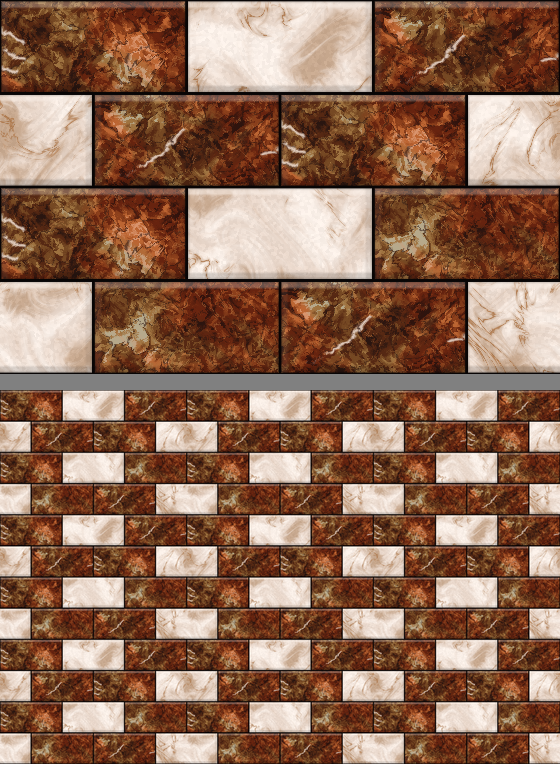
Top, the tile; bottom, the same tile 3 across and 3 down.
Give the GLSL for this texture, as a Shadertoy shader.

```glsl
#define COLUMNS 3.0
#define ROWS 4.0
#define JOINT 0.015
#define BEVEL 0.10
#define GROUT vec3(0.03, 0.02, 0.02)
#define UMBER vec3(0.17, 0.08, 0.06)
#define RUST vec3(0.36, 0.15, 0.07)
#define BROWN vec3(0.49, 0.27, 0.13)
#define TAN vec3(0.66, 0.43, 0.24)
#define SAND vec3(0.76, 0.63, 0.52)
#define BLUSH vec3(0.91, 0.84, 0.79)
#define IVORY vec3(0.98, 0.94, 0.91)

vec2 hash2(vec2 p) {
    vec3 h = fract(p.xyx * vec3(0.1031, 0.1030, 0.0973));
    h += dot(h, h.yzx + 33.33);
    return fract((h.xx + h.yz) * h.zy);
}

// 1 at distance zero, fading to 0 at the radius
float near(float d, float radius) {
    return 1.0 - smoothstep(0.0, radius, d);
}

// Layered, warped sines, roughly -1 to 1
float marble(vec2 p) {
    float sum = 0.0, amp = 0.5;
    for (int i = 0; i < 6; i++) {
        p += 0.7 * sin(p.yx * 1.2 + vec2(0.3, 1.9));
        sum += amp * sin(p.x + 0.9 * sin(p.y)) * cos(0.8 * p.y);
        p = mat2(1.45, 1.2, -1.2, 1.45) * p + 2.7;
        amp *= 0.6;
    }
    return sum;
}

// Cellular noise: gap to the cell border, random value of the cell
vec2 cells(vec2 p) {
    vec2 base = floor(p);
    float first = 8.0, second = 8.0, id = 0.0;
    for (int y = -1; y <= 1; y++)
    for (int x = -1; x <= 1; x++) {
        vec2 cell = base + vec2(x, y);
        float d = length(cell + hash2(cell) - p);
        if (d < first) {
            second = first;
            first = d;
            id = hash2(cell + 41.0).x;
        } else second = min(second, d);
    }
    return vec2(second - first, id);
}

float segment(vec2 p, vec2 a, vec2 b) {
    vec2 ab = b - a;
    return length(p - a - ab * clamp(dot(p - a, ab) / dot(ab, ab), 0.0, 1.0));
}

vec3 paleStone(vec2 q, float seed) {
    vec2 s = q + seed * vec2(5.1, 2.7);
    float cloud = marble(s * 3.2);
    float crack = abs(marble(s * 2.3 + 4.0));
    float stain = smoothstep(-0.25, 0.35, marble(s * 2.0 + 11.0));
    vec3 col = mix(IVORY, BLUSH, smoothstep(-0.5, 0.15, cloud));
    col = mix(col, SAND, 0.85 * smoothstep(0.1, 0.65, cloud));
    col = mix(col, SAND, 0.6 * stain * near(crack, 0.2));
    col = mix(col, TAN, 0.75 * stain * near(crack, 0.045));
    return col + 0.05 * (cells(s * 30.0).y - 0.5);
}

vec3 darkStone(vec2 q, float motif) {
    vec2 s = q + motif * vec2(7.3, 3.1) + 2.0;
    vec2 warp = 0.12 * vec2(marble(s * 6.0), marble(s * 6.0 + 9.0));
    vec2 chunk = cells((s + warp) * 4.5);
    vec2 grit = cells((s + warp) * 21.0);

    // Cloudy tone broken into fragments and grains
    float tone = 0.43 + 0.38 * marble(s * 4.0) + 0.25 * (chunk.y - 0.5)
               + 0.42 * (grit.y - 0.5) + 0.25 * marble(s * 17.0);

    // Lighter inclusion, placed differently in each motif
    vec2 centre = motif < 0.5 ? vec2(1.4, 0.4) : motif < 1.5 ? vec2(0.3, 0.95) : vec2(0.4, 0.3);
    float inclusion = 1.0 - smoothstep(0.2, 0.5, length(q + warp - centre));
    tone += inclusion * mix(0.12, 0.42, smoothstep(0.3, 0.7, chunk.y));

    vec3 col = mix(UMBER, RUST, smoothstep(0.0, 0.3, tone));
    col = mix(col, BROWN, smoothstep(0.36, 0.56, tone));
    col = mix(col, TAN, smoothstep(0.6, 0.8, tone));
    col = mix(col, SAND, smoothstep(0.88, 1.1, tone));
    col *= mix(vec3(1.12, 0.92, 0.82), vec3(0.94, 1.05, 1.05),
               smoothstep(-0.3, 0.3, marble(s * 2.5 + 5.0)));

    // Dark fissures and fine tan veins
    col = mix(col, UMBER, 0.6 * near(chunk.x, 0.09));
    float vein = near(abs(marble(s * 4.5 + 7.0)), 0.035);
    col = mix(col, TAN, 0.55 * vein * smoothstep(0.3, 0.7, grit.y));

    // White streaks: short flecks at the left, or one long diagonal
    float streak = 1.0;
    vec2 bent = q + warp * 0.6;
    if (motif < 0.5) {
        for (float i = 0.0; i < 3.0; i++) {
            vec2 start = vec2(0.02, 0.3 + 0.19 * i);
            streak = min(streak, segment(bent, start, start + vec2(0.24, -0.1)));
        }
    } else if (motif < 1.5) {
        streak = min(segment(bent, vec2(0.35, 0.12), vec2(1.0, 0.58)),
                     segment(bent, vec2(1.75, 0.32), vec2(2.0, 0.4)));
    }
    float broken = smoothstep(-0.3, 0.1, marble(s * 9.0 + 3.0));
    return mix(col, BLUSH, 0.9 * broken * near(streak, 0.035));
}

void mainImage(out vec4 fragColor, in vec2 fragCoord) {
    // Running bond: every other course is shifted by half a tile
    vec2 grid = fragCoord / iResolution.xy * vec2(COLUMNS, ROWS);
    float row = floor(grid.y);
    float odd = mod(row, 2.0);
    grid.x += 0.5 * (1.0 - odd);
    float column = mod(floor(grid.x), COLUMNS);
    vec2 q = fract(grid) * vec2(2.0, 1.0);

    // One pale tile per course; three dark motifs fill the others
    bool pale = column == odd;
    float span = 2.0 - floor(row / 2.0);
    float motif = odd > 0.5 ? floor(column / 2.0) * span : span - column + 1.0;
    vec3 col = pale ? paleStone(q, row) : darkStone(q, motif);

    // Bevel: lit top and left, shaded bottom and right
    vec4 rim = 1.0 - smoothstep(BEVEL * 0.65, BEVEL, vec4(1.0 - q.y, q.x, q.y, 2.0 - q.x));
    col = mix(col, IVORY, (pale ? 0.55 : 0.28) * rim.x + 0.06 * rim.y);
    col *= 1.0 - 0.14 * rim.z - 0.07 * rim.w;

    // Joint with a soft shadow
    vec2 inset = min(q, vec2(2.0, 1.0) - q);
    float edge = min(inset.x, inset.y);
    float pixel = ROWS / iResolution.y;
    col *= 1.0 - 0.25 * near(edge, 0.045);
    col = mix(GROUT, col, smoothstep(JOINT - 0.5 * pixel, JOINT + 0.5 * pixel, edge));
    fragColor = vec4(clamp(col, 0.0, 1.0), 1.0);
}
```
